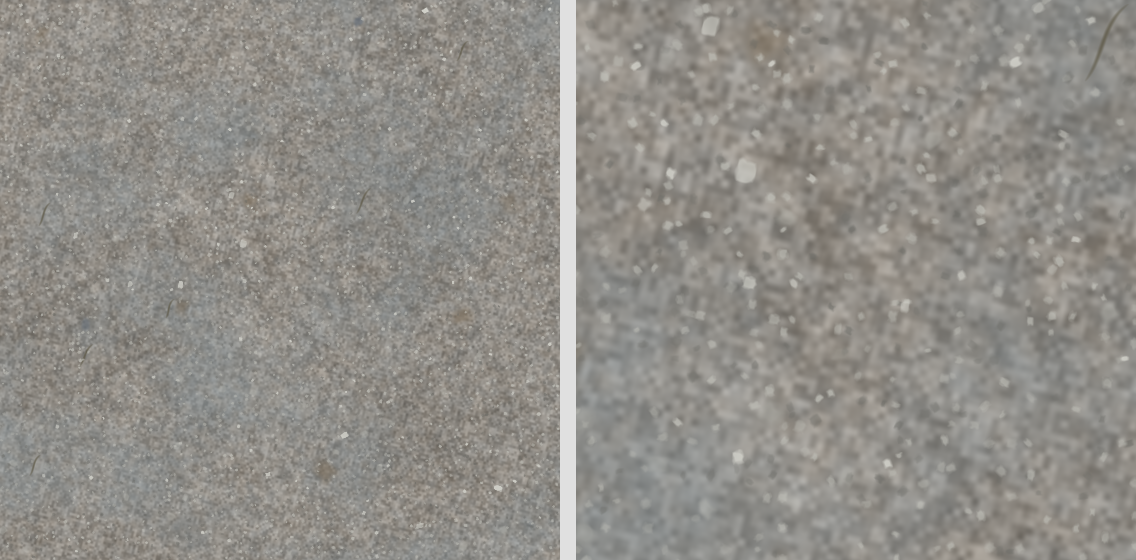
Left, the full canvas; right, a detail of the centre.
Give the GLSL for this texture, as a Shadertoy shader.

```glsl
// Weathered grey concrete with fine grit, pale flecks, small stains and hairline scratches.

const vec3 WARM_GREY = vec3(0.563, 0.545, 0.518);
const vec3 COOL_GREY = vec3(0.545, 0.552, 0.545);
const vec3 PALE_GRIT = vec3(0.76, 0.76, 0.73);
const vec3 WHITE_CHIP = vec3(0.85, 0.85, 0.82);
const vec3 DARK_PIT = vec3(0.41, 0.41, 0.39);
const vec3 BLUE_STONE = vec3(0.38, 0.42, 0.47);
const vec3 RUST = vec3(0.45, 0.39, 0.31);
const vec3 SCRATCH = vec3(0.37, 0.35, 0.28);

float hash(vec2 p) {
    vec3 q = fract(vec3(p.xyx) * 0.1031);
    q += dot(q, q.yzx + 33.33);
    return fract((q.x + q.y) * q.z);
}

vec2 hash2(vec2 p) {
    return vec2(hash(p + 17.0), hash(p + 71.0));
}

mat2 rotation(float angle) {
    float c = cos(angle), s = sin(angle);
    return mat2(c, s, -s, c);
}

// Signed value noise in -1..1
float noise(vec2 p) {
    vec2 cell = floor(p), f = fract(p);
    f = f * f * (3.0 - 2.0 * f);
    float low = mix(hash(cell), hash(cell + vec2(1, 0)), f.x);
    float high = mix(hash(cell + vec2(0, 1)), hash(cell + vec2(1, 1)), f.x);
    return 2.0 * mix(low, high, f.y) - 1.0;
}

float fbm(vec2 p) {
    float sum = 0.0, gain = 0.55;
    for (int i = 0; i < 4; i++) {
        sum += gain * noise(p);
        p = rotation(0.65) * p * 2.03 + 19.0;
        gain *= 0.55;
    }
    return sum;
}

// Scattered irregular grains; radius and softness are in canvas units
float grains(vec2 uv, float scale, float share, float radius, float softness, float seed) {
    vec2 p = uv * scale, home = floor(p);
    float cover = 0.0;
    for (int y = -1; y <= 1; y++)
    for (int x = -1; x <= 1; x++) {
        vec2 cell = home + vec2(x, y), key = cell + seed;
        if (hash(key) > share) continue;
        vec2 shape = hash2(key + 5.0);
        vec2 d = (p - cell - 0.15 - 0.7 * hash2(key)) / scale;
        d = rotation(6.283 * shape.x) * d * vec2(1.0, mix(1.0, 1.5, shape.y));
        float dist = mix(length(d), max(abs(d.x), abs(d.y)), 0.5);
        dist += 0.2 * radius * noise(d / radius * 1.7 + key);
        float size = radius * mix(0.55, 1.0, hash(key + 9.0));
        float body = 1.0 - smoothstep(size - softness, size + softness, dist);
        cover = max(cover, body * mix(0.5, 1.0, hash(key + 13.0)));
    }
    return cover;
}

// Sparse, tapered, slightly bent strokes leaning to the right
float scratches(vec2 uv, float scale, float share, float halfLength, float width, float pixel) {
    vec2 p = uv * scale, home = floor(p);
    float cover = 0.0;
    for (int y = -1; y <= 1; y++)
    for (int x = -1; x <= 1; x++) {
        vec2 cell = home + vec2(x, y), key = cell + 211.0;
        if (hash(key) > share) continue;
        vec2 d = (p - cell - 0.2 - 0.6 * hash2(key)) / scale;
        d = rotation(mix(0.4, 0.65, hash(key + 3.0))) * d;
        float along = d.y / (halfLength * mix(0.7, 1.0, hash(key + 7.0)));
        float bend = 0.16 * halfLength * (along * along * along - along + 0.5 * along * along);
        float taper = sqrt(max(1.0 - along * along, 0.0));
        float line = 1.0 - smoothstep(0.0, width * taper + pixel, abs(d.x - bend));
        cover = max(cover, line * taper);
    }
    return cover;
}

void mainImage(out vec4 fragColor, in vec2 fragCoord) {
    float pixel = 1.0 / min(iResolution.x, iResolution.y);
    vec2 uv = fragCoord * pixel;
    float soft = max(pixel * 0.7, 0.0013);

    // Broad clouds of tone, tint and roughness
    float cloud = fbm(uv * vec2(4.0, 5.0) + 3.0);
    float patchy = fbm(uv * vec2(5.0, 6.5) + 41.0);
    float coolness = smoothstep(-0.2, 0.7, patchy);
    float roughness = mix(1.15, 0.75, coolness);
    vec3 color = mix(WARM_GREY, COOL_GREY, coolness) + 0.032 * cloud;

    // Grit at three sizes, with a trace of colour variation
    float mottle = noise(rotation(0.4) * uv * 34.0 + 7.0);
    float coarse = noise(rotation(0.9) * uv * 108.0 + 60.0);
    float fine = noise(rotation(0.25) * uv * 225.0 + 90.0);
    color += roughness * (0.027 * mottle + 0.045 * coarse + 0.072 * fine);
    color += vec3(0.009, 0.0, -0.009) * noise(rotation(0.6) * uv * 75.0 + 130.0);

    // Stains and scratches
    color = mix(color, RUST, 0.55 * grains(uv, 4.0, 0.25, 0.016, 0.010, 307.0));
    color = mix(color, BLUE_STONE, 0.8 * grains(uv, 4.0, 0.14, 0.014, 0.005, 401.0));
    color = mix(color, SCRATCH, 0.75 * scratches(uv, 4.0, 0.36, 0.027, 0.0016, pixel));

    // Dark pits, soft pebbles, pale grit and bright chips
    color = mix(color, DARK_PIT, 0.5 * roughness * grains(uv, 90.0, 0.16, 0.0032, soft, 23.0));
    color = mix(color, PALE_GRIT, 0.38 * grains(uv, 32.0, 0.15, 0.0075, 0.0025, 37.0));
    color = mix(color, PALE_GRIT, 0.65 * roughness * grains(uv, 110.0, 0.16, 0.0030, soft, 53.0));
    color = mix(color, WHITE_CHIP, 0.8 * grains(uv, 45.0, 0.09, 0.0036, soft, 83.0));
    color = mix(color, WHITE_CHIP, 0.95 * grains(uv, 11.0, 0.12, 0.0075, soft, 151.0));

    fragColor = vec4(clamp(color, 0.0, 1.0), 1.0);
}
```
